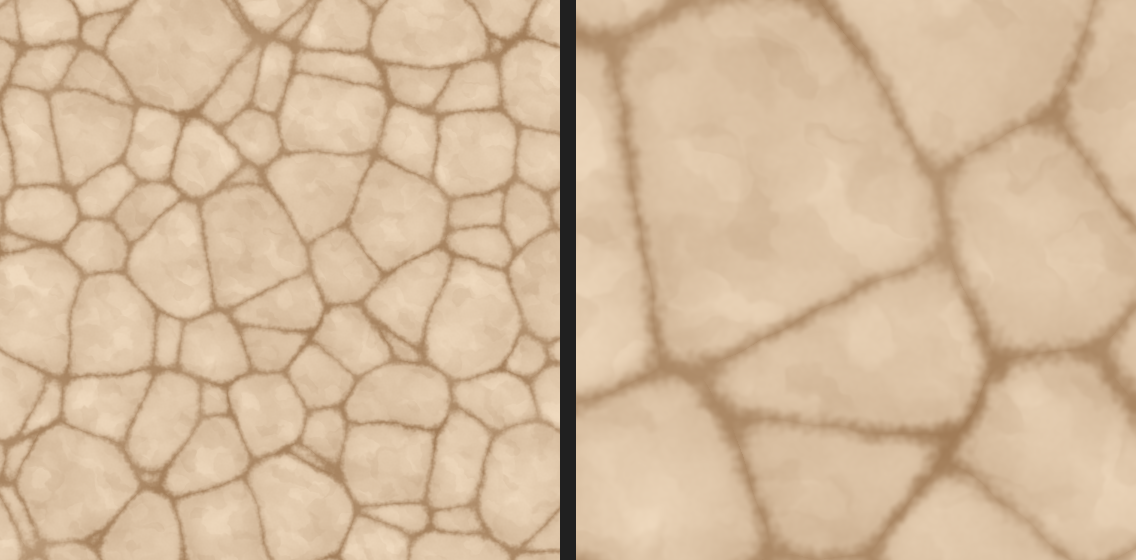
Left, the full canvas; right, a detail of the centre.
This texture is drawn by a WebGL 2 fragment shader. Its source:

```glsl
#version 300 es
precision highp float;

uniform vec2 u_resolution;
out vec4 fragColor;

vec2 hash2(vec2 p) {
    vec3 q = fract(p.xyx * vec3(0.1031, 0.1030, 0.0973));
    q += dot(q, q.yzx + 33.33);
    return fract((q.xx + q.yz) * q.zy);
}

float cornerSlope(vec2 corner, vec2 offset) {
    float angle = 6.2832 * hash2(corner).x;
    return dot(vec2(cos(angle), sin(angle)), offset);
}

float gradientNoise(vec2 p) {
    vec2 i = floor(p), f = p - i;
    vec2 u = f * f * f * (f * (f * 6.0 - 15.0) + 10.0);
    vec2 e = vec2(1.0, 0.0);
    return mix(mix(cornerSlope(i, f), cornerSlope(i + e, f - e), u.x),
               mix(cornerSlope(i + e.yx, f - e.yx), cornerSlope(i + e.xx, f - e.xx), u.x), u.y);
}

vec2 noisePair(vec2 p) {
    return vec2(gradientNoise(p), gradientNoise(p + 41.7));
}

// Stone centre in xy, squared radius of influence in z
vec3 stoneSite(vec2 cell) {
    float size = hash2(cell + 57.0).x;
    return vec3(cell + 0.08 + 0.84 * hash2(cell), 0.95 * size * size * size);
}

float powerDistance(vec2 p, vec3 site) {
    vec2 d = p - site.xy;
    return dot(d, d) - site.z;
}

// Distance to the rounded stone border in x, stone identity in yz
vec3 paving(vec2 p) {
    vec2 base = floor(p), id = base;
    vec3 own = vec3(0.0);
    float nearest = 1e3;
    for (int y = -2; y <= 2; y++)
    for (int x = -2; x <= 2; x++) {
        vec2 cell = base + vec2(x, y);
        vec3 site = stoneSite(cell);
        float d = powerDistance(p, site);
        if (d < nearest) { nearest = d; own = site; id = cell; }
    }
    float crowd = 1e-6;
    for (int y = -2; y <= 2; y++)
    for (int x = -2; x <= 2; x++) {
        vec2 cell = base + vec2(x, y);
        if (cell == id) continue;
        vec3 site = stoneSite(cell);
        float border = (powerDistance(p, site) - nearest) / (2.0 * distance(site.xy, own.xy) + 1e-4);
        crowd += exp(-17.0 * border);
    }
    return vec3(-log(crowd) / 17.0, id);
}

// Layered brush patches with ragged rims
float brushWash(vec2 p) {
    p += 0.10 * noisePair(p * 4.0) + 0.045 * noisePair(p * 13.0);
    vec2 q = mat2(0.9, 0.44, -0.44, 0.9) * p * vec2(1.0, 1.25);
    float broad = gradientNoise(q * 1.1);
    float patches = smoothstep(-0.07, 0.10, gradientNoise(q * 1.9 + 7.3)) - 0.5;
    float dabs = smoothstep(0.16, 0.30, gradientNoise(q * 2.7 + 19.1));
    float lights = smoothstep(0.14, 0.26, gradientNoise(q * 2.2 + 31.4));
    return 0.20 * broad + 0.055 * patches + 0.085 * dabs - 0.085 * lights
         + 0.06 * gradientNoise(q * 5.0);
}

void main() {
    vec2 p = gl_FragCoord.xy / u_resolution.y * 8.8 + 3.0;
    vec2 bent = p + 0.10 * noisePair(p * 1.4) + 0.025 * noisePair(p * 5.0);
    vec3 stone = paving(bent);
    float edge = stone.x;

    // Stone face: its own tone and washes
    vec2 seed = hash2(stone.yz + 91.0);
    float face = 0.11 + 0.10 * (seed.x - 0.5) + brushWash(p + seed * 37.0);
    float shade = mix(0.13, face, smoothstep(0.0, 0.12, edge));

    // Soft shadow towards the joint
    float ragged = edge + 0.030 * gradientNoise(p * 9.0) + 0.022 * gradientNoise(p * 21.0);
    float halo = exp(-max(ragged, 0.0) / 0.11);
    shade += halo * (0.21 + 0.16 * gradientNoise(p * 1.7 + 5.0));

    // Dry brushed joint of varying pressure
    float pressure = 0.92 + 0.5 * gradientNoise(p * 1.1 + 63.0);
    float joint = 1.0 - smoothstep(-0.035, 0.075, ragged);
    shade += 0.60 * pressure * joint;
    shade += 0.025 * gradientNoise(p * 26.0);

    vec3 colour = mix(vec3(0.91, 0.82, 0.71), vec3(0.65, 0.51, 0.37), clamp(shade, -0.11, 1.08));
    fragColor = vec4(colour, 1.0);
}
```
